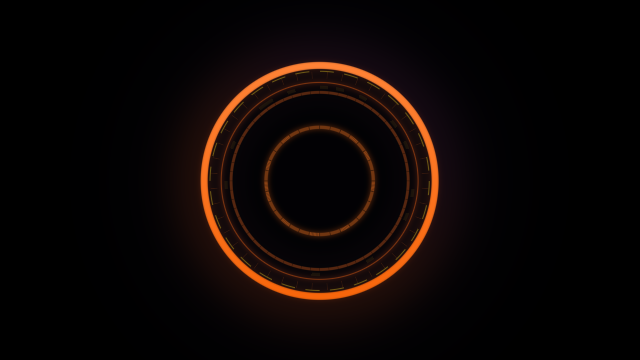
A Shadertoy shader for this background:

```glsl
// Glowing orange dial: concentric segmented rings with dashes and ticks on a dark backdrop
#define CENTER vec2(-0.001, -0.0025)
#define RIM_RADIUS 0.3208
#define DASH_RADIUS 0.3045
#define WIRE_RADIUS 0.2735
#define BAND_RADIUS 0.2460
#define CORE_RADIUS 0.1490
#define DASH_COUNT 28.0
#define TICK_COUNT 44.0
#define BAND_SEGMENTS 60.0
#define CORE_SEGMENTS 32.0

const float TAU = 6.2831853;

float hash(float n) { return fract(sin(n * 91.37) * 4375.85); }

// Smooth circular stroke; pixel is the edge softness
float ring(float r, float radius, float halfWidth, float pixel) {
    return 1.0 - smoothstep(-pixel, pixel, abs(r - radius) - halfWidth);
}

// Bell-shaped falloff around a radius
float halo(float r, float radius, float spread) {
    float d = (r - radius) / spread;
    return exp(-d * d);
}

// Thin radial lines spaced evenly around the circle
float spokes(float turn, float count, float phase, float r, float halfWidth, float pixel) {
    float d = abs(fract(turn * count + phase + 0.5) - 0.5) * TAU * r / count;
    return 1.0 - smoothstep(-pixel, pixel, d - halfWidth);
}

void mainImage(out vec4 fragColor, in vec2 fragCoord) {
    float pixel = 0.75 / iResolution.y;
    vec2 p = (fragCoord - 0.5 * iResolution.xy) / iResolution.y - CENTER;
    float r = length(p);
    float turn = fract(atan(p.x, p.y) / TAU + 1.0); // clockwise from the top
    vec2 dir = p / max(r, 1e-4);
    float inside = 1.0 - smoothstep(-pixel, pixel, r - RIM_RADIUS);

    // Outer glow: warm below and left, violet toward the upper right
    float away = max(r - RIM_RADIUS, 0.0);
    float cool = smoothstep(-0.5, 1.0, dot(dir, normalize(vec2(0.6, 0.8))));
    vec3 glow = mix(vec3(0.115, 0.046, 0.016), vec3(0.068, 0.030, 0.050), cool);
    vec3 color = glow * exp(-away * away / 0.011);
    color += vec3(0.008, 0.006, 0.020) * exp(-away * away / 0.06);

    // Dial face, lighter toward the rim
    vec3 face = vec3(0.006, 0.005, 0.014);
    face += vec3(0.018, 0.009, 0.012) * smoothstep(0.16, 0.24, r);
    face += vec3(0.055, 0.026, 0.018) * smoothstep(0.235, 0.30, r);
    color = mix(color, face, inside);

    // Wire ring over its dim brown track, with scattered olive patches
    color += vec3(0.085, 0.030, 0.010) * halo(r, WIRE_RADIUS, 0.009);
    float cell = floor(turn * 72.0);
    float patches = step(0.8, hash(cell + 3.0)) * ring(r, 0.260, 0.0045, 0.002);
    color += vec3(0.060, 0.050, 0.010) * patches;
    color = mix(color, vec3(0.56, 0.235, 0.065), 0.85 * ring(r, WIRE_RADIUS, 0.0014, pixel));

    // Segmented middle band
    float bandSeams = spokes(turn, BAND_SEGMENTS, 0.0, r, 0.0006, pixel);
    vec3 bandColor = vec3(0.37, 0.165, 0.065) * (1.0 - 0.45 * bandSeams);
    color = mix(color, bandColor, 0.9 * ring(r, BAND_RADIUS, 0.0040, pixel));

    // Core ring with soft glow, dark seams and fine hatching in some segments
    color += vec3(0.20, 0.085, 0.018) * halo(r, CORE_RADIUS, 0.0115);
    float coreSeams = spokes(turn, CORE_SEGMENTS, 0.0, r, 0.0008, pixel);
    float hatch = 0.5 + 0.5 * cos(turn * CORE_SEGMENTS * 8.0 * TAU);
    hatch *= step(0.55, hash(floor(turn * CORE_SEGMENTS)));
    vec3 coreColor = vec3(0.47, 0.225, 0.070) * (1.0 + 0.22 * hatch);
    coreColor *= 1.0 - 0.6 * coreSeams;
    color = mix(color, coreColor, 0.9 * ring(r, CORE_RADIUS, 0.0046, pixel));

    // Radial ticks and olive dashes inside the rim
    float ticks = spokes(turn, TICK_COUNT, 0.5, r, 0.0004, pixel);
    ticks *= ring(r, 0.294, 0.0095, pixel);
    color = mix(color, vec3(0.36, 0.16, 0.06), 0.65 * ticks);
    float dashOffset = abs(fract(turn * DASH_COUNT) - 0.29) - 0.29;
    float dashes = 1.0 - smoothstep(-pixel, pixel, dashOffset * TAU * r / DASH_COUNT);
    dashes *= ring(r, DASH_RADIUS, 0.0013, pixel);
    color = mix(color, vec3(0.48, 0.42, 0.09), 0.85 * dashes);

    // Bright rim, paler at the top
    color += vec3(0.13, 0.045, 0.008) * halo(r, RIM_RADIUS, 0.014);
    float height = 0.5 + 0.5 * dir.y;
    vec3 rimColor = mix(vec3(0.97, 0.40, 0.045), vec3(1.0, 0.51, 0.21), height);
    rimColor *= 1.0 - 0.12 * smoothstep(0.004, 0.010, abs(r - RIM_RADIUS));
    color = mix(color, rimColor, ring(r, RIM_RADIUS, 0.0098, pixel));

    fragColor = vec4(color, 1.0);
}
```
